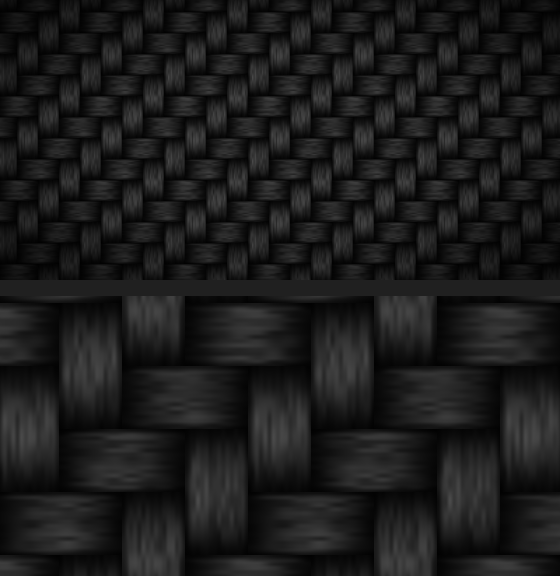
Top, the full canvas; bottom, a detail of the centre.
This pattern is drawn by a WebGL 2 fragment shader. Its source:

```glsl
#version 300 es
precision highp float;
// Dark carbon-fibre twill: two-over-two weave of vertical and horizontal tows.
// Each float spans two cells, shaded as an arch with stretched noise for fibres,
// and the whole cloth darkens towards its borders.
uniform vec2 u_resolution;
out vec4 fragColor;

float hash(vec2 p) {
    vec3 q = fract(p.xyx * 0.1031);
    q += dot(q, q.yzx + 33.33);
    return fract((q.x + q.y) * q.z);
}

float valueNoise(vec2 p) {
    vec2 i = floor(p), f = p - i;
    f = f * f * (3.0 - 2.0 * f);
    return mix(mix(hash(i), hash(i + vec2(1, 0)), f.x),
               mix(hash(i + vec2(0, 1)), hash(i + vec2(1, 1)), f.x), f.y);
}

// Streaks running lengthwise: low frequency along, high frequency across
float fibres(float along, float across, float seed) {
    vec2 offset = vec2(17.0, 41.0) * seed;
    float fine = valueNoise(vec2(along * 3.5, across * 15.0) + offset);
    float broad = valueNoise(vec2(along * 1.5, across * 6.0) + offset + 90.0);
    return 0.55 + 0.6 * fine + 0.3 * broad;
}

void main() {
    // Square cells, four to a repeat: 6.67 repeats across and 3.33 down
    vec2 grid = gl_FragCoord.xy / u_resolution.y / 0.075 + vec2(-0.833, 0.229);
    vec2 cell = floor(grid), f = grid - cell;

    // Twill step: 0 and 1 are a vertical float, 2 and 3 a horizontal one
    float twill = mod(cell.x - cell.y + 3.0, 4.0);
    bool vertical = twill < 1.5;
    float along = vertical ? f.y + 1.0 - twill : f.x + twill - 2.0;
    float across = vertical ? f.x : f.y;
    float seed = vertical ? mod(cell.x, 4.0) : mod(cell.y, 4.0) + 4.0;

    // Arched sheen along the float, dark where it dives under its neighbours
    float arch = pow(max(sin(3.14159 * along * 0.5), 0.0), 1.35);
    float light = mix(0.024, vertical ? 0.2 : 0.165, arch);
    light *= fibres(along, across, seed);

    // Rounded sides with a soft dark seam
    float side = min(across, 1.0 - across);
    light *= mix(0.4, 1.0, smoothstep(0.0, 0.13, side));

    // Faint lit rim on the upper side of horizontal floats
    if (!vertical) {
        float rim = smoothstep(0.07, 0.0, abs(across - 0.92));
        light += 0.03 * rim * smoothstep(0.0, 0.3, min(along, 2.0 - along));
    }

    // Vignette
    vec2 centred = gl_FragCoord.xy / u_resolution * 2.0 - 1.0;
    light *= mix(1.08, 0.42, smoothstep(0.1, 1.9, dot(centred, centred)));

    fragColor = vec4(vec3(light), 1.0);
}
```
